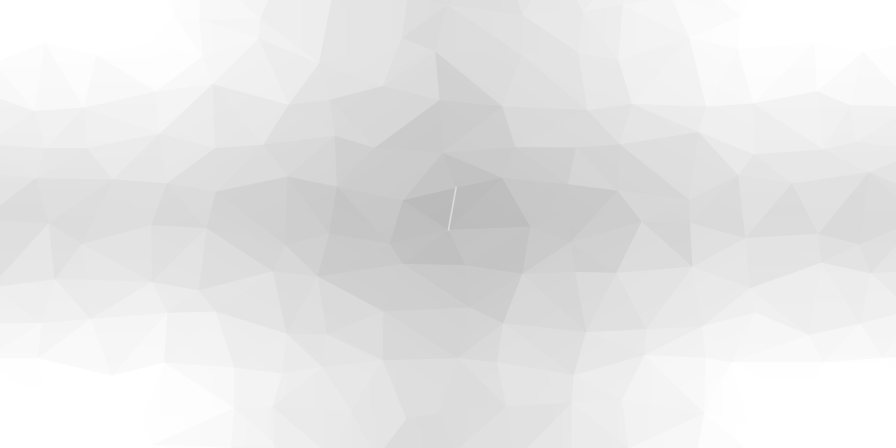
This background is drawn by a WebGL 2 fragment shader. Its source:

```glsl
#version 300 es
precision highp float;
// Low-poly backdrop in pale greys: a jittered grid is split into triangles,
// each toned by two soft crossing bands that are darkest in the centre.
// Lengths are in canvas heights, measured from the canvas centre.

uniform vec2 u_resolution;
out vec4 fragColor;

const vec2 CELL = vec2(0.132, 0.1);
const vec2 GRID_ORIGIN = vec2(0.01, 0.084);
const float JITTER = 0.64;                 // share of a cell a corner may roam
const vec2 BAND_CENTRE = vec2(0.01, 0.015);
const vec2 BAND_REACH = vec2(0.64, 0.36);  // half widths: upright, level
const vec2 BAND_DEPTH = vec2(0.15, 0.14);  // darkness: upright, level
const float FACET_VARIATION = 0.16;
const float FACET_GRADIENT = 0.15;
const vec2 SLIT_TOP = vec2(0.018, 0.081);
const vec2 SLIT_BOTTOM = vec2(0.001, -0.013);
const float SLIT_WIDTH = 0.0012;
const float SLIT_STRENGTH = 0.5;

float hash(vec2 p) {
  return fract(sin(dot(p, vec2(127.1, 311.7))) * 43758.5453);
}

// Grid corner, displaced at random; two central corners frame the slit
vec2 corner(vec2 id) {
  if (id == vec2(0.0)) return SLIT_TOP;
  if (id == vec2(0.0, -1.0)) return SLIT_BOTTOM;
  vec2 shift = vec2(hash(id), hash(id + 37.3)) - 0.5;
  return GRID_ORIGIN + (id + JITTER * shift) * CELL;
}

// Signed distance to an edge, positive on its right
float edgeDistance(vec2 p, vec2 a, vec2 b) {
  vec2 along = normalize(b - a);
  return dot(p - a, vec2(along.y, -along.x));
}

float tone(vec2 p, float variation) {
  vec2 falloff = max(1.0 - abs(p - BAND_CENTRE) / BAND_REACH, 0.0);
  vec2 light = 1.0 - BAND_DEPTH * falloff;
  float darkness = 1.0 - light.x * light.y;
  return 1.0 - darkness * (1.0 + FACET_VARIATION * (variation - 0.5));
}

// Returns shade times coverage, and coverage, of a counterclockwise triangle
vec2 facet(vec2 p, vec2 a, vec2 b, vec2 c, float seed, float pixel) {
  float d = max(edgeDistance(p, a, b),
            max(edgeDistance(p, b, c), edgeDistance(p, c, a)));
  float coverage = clamp(0.5 - d / pixel, 0.0, 1.0);
  vec2 middle = (a + b + c) / 3.0;
  return coverage * vec2(tone(mix(middle, p, FACET_GRADIENT), seed), 1.0);
}

float segmentDistance(vec2 p, vec2 a, vec2 b) {
  vec2 ab = b - a;
  float t = clamp(dot(p - a, ab) / dot(ab, ab), 0.0, 1.0);
  return length(p - a - t * ab);
}

void main() {
  float pixel = 1.0 / u_resolution.y;
  vec2 p = (gl_FragCoord.xy - 0.5 * u_resolution) * pixel;
  vec2 home = floor((p - GRID_ORIGIN) / CELL);

  // Blend the triangles of nearby cells by their coverage
  vec2 sum = vec2(0.0);
  for (int j = -1; j <= 1; j++) {
    for (int i = -1; i <= 1; i++) {
      vec2 id = home + vec2(i, j);
      vec2 a = corner(id);
      vec2 b = corner(id + vec2(1.0, 0.0));
      vec2 c = corner(id + vec2(1.0, 1.0));
      vec2 d = corner(id + vec2(0.0, 1.0));
      float seedA = hash(id + 11.7);
      float seedB = hash(id + 71.9);
      // Split each cell along its shorter diagonal
      if (distance(a, c) < distance(b, d)) {
        sum += facet(p, a, b, c, seedA, pixel);
        sum += facet(p, a, c, d, seedB, pixel);
      } else {
        sum += facet(p, a, b, d, seedA, pixel);
        sum += facet(p, b, c, d, seedB, pixel);
      }
    }
  }
  float shade = sum.y > 0.001 ? sum.x / sum.y : tone(p, 0.5);

  // Fine bright slit between two central facets
  float slit = segmentDistance(p, SLIT_TOP, SLIT_BOTTOM);
  float glint = 1.0 - smoothstep(0.0, SLIT_WIDTH + pixel, slit);
  shade = mix(shade, 1.0, SLIT_STRENGTH * glint);

  fragColor = vec4(vec3(shade), 1.0);
}
```
